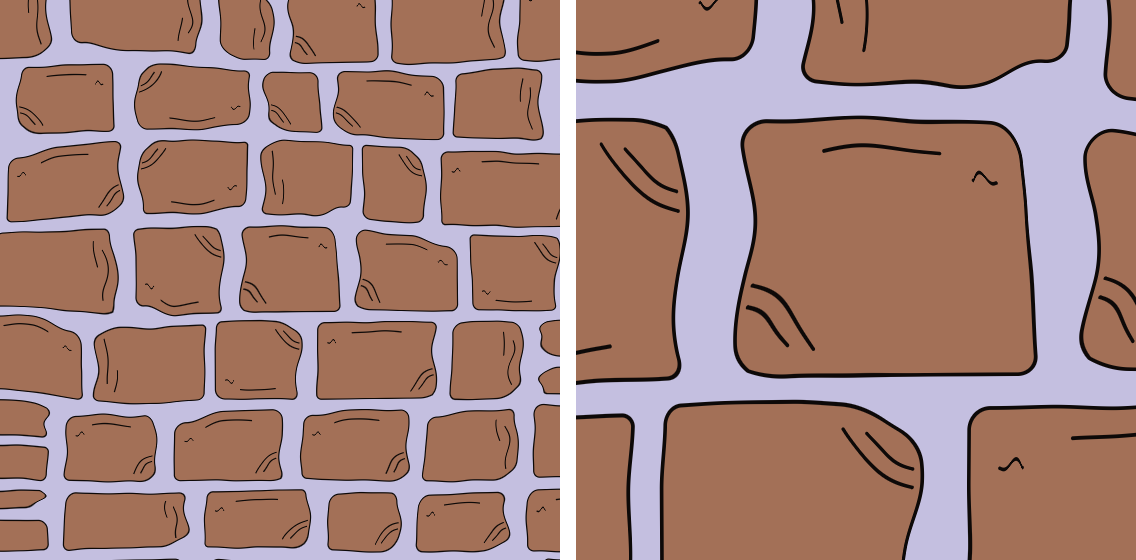
Left, the full canvas; right, a detail of the centre.
Write a WebGL 2 fragment shader that draws this texture.

```glsl
#version 300 es
precision highp float;
// Rubble stone wall in a flat, inked style: brown stones in pale mortar.
// Jittered rows and columns give the cells; each cell holds one or two carved
// rounded boxes, outlined and marked with a few thin crease strokes.

uniform vec2 u_resolution;
out vec4 fragColor;

float hash(vec2 p) {
  vec3 q = fract(p.xyx * 0.1031);
  q += dot(q, q.yzx + 33.33);
  return fract((q.x + q.y) * q.z);
}

float noise(vec2 p) {
  vec2 i = floor(p), f = fract(p);
  f = f * f * (3.0 - 2.0 * f);
  vec2 e = vec2(1, 0);
  return mix(mix(hash(i), hash(i + e.xy), f.x),
             mix(hash(i + e.yx), hash(i + e.xx), f.x), f.y);
}

// Jittered one-dimensional partition: index, lower edge, upper edge
float edge(float i, float seed, float jitter) {
  return i + jitter * (hash(vec2(i, seed)) - 0.5);
}

vec3 band(float v, float seed, float jitter) {
  float i = floor(v);
  if (v < edge(i, seed, jitter)) i -= 1.0;
  else if (v > edge(i + 1.0, seed, jitter)) i += 1.0;
  return vec3(i, edge(i, seed, jitter), edge(i + 1.0, seed, jitter));
}

// Bends a stone's space: sloping shoulder, wavy right side, tapered top
vec2 carve(vec2 q, vec2 b, vec2 id) {
  vec2 t = q / b;
  float shoulder = 0.3 * b.y * max(hash(id + 21.0) * 1.8 - 0.8, 0.0);
  q.y += shoulder * (1.0 - smoothstep(-0.8, -0.1, t.x)) * smoothstep(-1.0, 0.6, t.y);
  q.x += 0.004 * (1.0 + sin(t.y * 4.0 + 6.3 * hash(id + 22.0))) * smoothstep(0.0, 0.8, t.x);
  q.x *= 1.0 + 0.1 * hash(id + 23.0) * (0.5 + 0.5 * t.y);
  return q;
}

// Box with a different radius at each corner and one corner cut off
float stoneDistance(vec2 q, vec2 b, vec2 id) {
  float r = q.x > 0.0 ? (q.y > 0.0 ? 0.012 : 0.004) : (q.y > 0.0 ? 0.016 : 0.009);
  r = min(r * (0.6 + 0.8 * hash(id + 31.0)), 0.6 * min(b.x, b.y));
  vec2 k = abs(q) - b + r;
  float box = length(max(k, 0.0)) + min(max(k.x, k.y), 0.0) - r;
  float cut = dot(q, vec2(0.6, -0.8)) - dot(b, vec2(0.6, 0.8)) + 0.022 * hash(id + 32.0);
  float blend = max(0.01 - abs(box - cut), 0.0);
  return max(box, cut) + blend * blend * 25.0;
}

// Curved pen stroke along x: s sways it, a arches it
float stroke(vec2 q, float len, float s, float a) {
  float x = clamp(q.x, -len, len), t = x / len;
  return length(q - vec2(x, s * sin(3.0 * t) + a * t * t));
}

float creaseDistance(vec2 q, vec2 b, vec2 id) {
  if (b.y < 0.042) return 1.0;
  if (hash(id + 41.0) < 0.5) {
    // Swaying crack and a short straight one beside the right edge
    float d = stroke((q - vec2(b.x - 0.019, -0.1 * b.y)).yx, 0.58 * b.y, 0.004, 0.0);
    return min(d, stroke((q - vec2(b.x - 0.036, 0.4 * b.y)).yx, 0.3 * b.y, 0.0, 0.001));
  }
  // Slanted nicks across the lower right corner
  vec2 c = q - vec2(b.x - 0.026, 0.032 - b.y);
  c = mat2(0.75, -0.66, 0.66, 0.75) * c;
  float d = min(stroke(c - vec2(0.0, 0.006), 0.027, 0.001, -0.006),
                stroke(c + vec2(-0.003, 0.005), 0.017, 0.001, -0.003));
  if (b.x > 0.075) {
    // Long stroke below the top edge and a small hook
    d = min(d, stroke(q - vec2(0.0, b.y - 0.016), 0.42 * b.x, 0.0, -0.002));
    d = min(d, stroke(q - vec2(0.026 - b.x, b.y - 0.032), 0.007, 0.003, -0.003));
  }
  return d;
}

void main() {
  float pixel = 1.0 / u_resolution.y;
  vec2 p = gl_FragCoord.xy * pixel;

  // Uneven courses and a slight wobble of the hand
  p.y += 0.034 * (noise(p * vec2(4.0, 3.0) + 7.0) - 0.5);
  p += 0.005 * (vec2(noise(p * 26.0), noise(p * 26.0 + 50.0)) - 0.5);

  // Cell of the wall
  vec2 pitch = vec2(0.2, 0.147);
  vec3 row = band(p.y / pitch.y, 3.0, 0.32);
  p.x += pitch.x * hash(vec2(row.x, 5.0));
  vec3 col = band(p.x / pitch.x, row.x + 11.0, 0.58);
  vec2 id = vec2(col.x, row.x);
  vec2 lo = vec2(col.y, row.y) * pitch, hi = vec2(col.z, row.z) * pitch;

  // Some narrow cells hold two small stones
  if (hash(id + 70.0) > 0.7 && hi.x - lo.x < 0.19) {
    float middle = mix(lo.y, hi.y, 0.38 + 0.24 * hash(id + 71.0));
    if (p.y < middle) hi.y = middle;
    else { lo.y = middle; id += 100.0; }
  }

  // Mortar gap, then slight tilt and mirroring
  lo += 0.007 + vec2(0.009, 0.006) * vec2(hash(id + 1.0), hash(id + 2.0));
  hi -= 0.007 + vec2(0.009, 0.006) * vec2(hash(id + 3.0), hash(id + 4.0));
  vec2 b = 0.5 * (hi - lo), q = p - 0.5 * (lo + hi);
  q += 0.05 * (hash(id + 5.0) - 0.5) * vec2(-q.y, q.x);
  q *= sign(vec2(hash(id + 6.0), hash(id + 7.0)) - vec2(0.4, 0.3));

  q = carve(q, b, id);
  float d = stoneDistance(q, b, id);
  float ink = min(abs(d), max(creaseDistance(q, b, id), d)) - 0.0011;

  vec3 color = mix(vec3(0.77, 0.75, 0.88), vec3(0.64, 0.44, 0.34), clamp(0.5 - d / pixel, 0.0, 1.0));
  color = mix(color, vec3(0.05, 0.035, 0.03), clamp(0.5 - ink / pixel, 0.0, 1.0));
  fragColor = vec4(color, 1.0);
}
```
